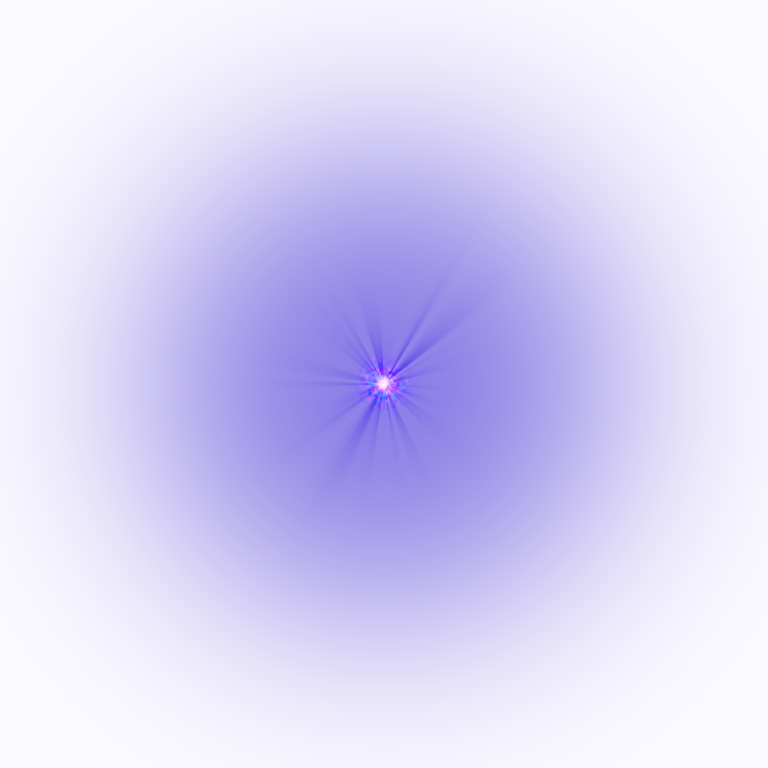
A Shadertoy shader for this background:

```glsl
// A soft violet glow on a near-white ground with a tiny sparkling star in its centre.
// The glow is a steep radial falloff; fine rays come from noise over the angle,
// and the star from a bright core broken up by small coloured grains.

#define GLOW_RADIUS 0.33
#define GLOW_POWER 2.5
#define GLOW_DEPTH 0.42
#define RAY_COUNT 72.0
#define RAY_LENGTH 0.042
#define RAY_STRENGTH 0.34
#define GRAIN_SCALE 270.0
#define GRAIN_RADIUS 0.022
#define CORE_RADIUS 0.0095

const float TAU = 6.2831853;
const vec3 PAPER = vec3(0.985, 0.982, 1.0);
const vec3 VIOLET_ABSORB = vec3(1.0, 1.11, 0.25);
const vec3 RAY_ABSORB = vec3(1.0, 1.1, 0.05);
const vec3 CORE_COLOR = vec3(1.0, 0.93, 1.0);

float hash(vec2 cell) {
    vec3 q = fract(vec3(cell.xyx) * 0.1031);
    q += dot(q, q.yzx + 33.33);
    return fract((q.x + q.y) * q.z);
}

// Smooth value noise on the plane
float noise(vec2 p) {
    vec2 cell = floor(p);
    vec2 f = fract(p);
    f = f * f * (3.0 - 2.0 * f);
    float low = mix(hash(cell), hash(cell + vec2(1.0, 0.0)), f.x);
    float high = mix(hash(cell + vec2(0.0, 1.0)), hash(cell + vec2(1.0)), f.x);
    return mix(low, high, f.y);
}

// Smooth noise around the circle, joined without a seam
float angularNoise(float turn, float count, float seed) {
    float t = turn * count;
    float cell = floor(t);
    float a = hash(vec2(mod(cell, count), seed));
    float b = hash(vec2(mod(cell + 1.0, count), seed));
    return mix(a, b, smoothstep(0.0, 1.0, t - cell));
}

// Signed ray pattern: positive darkens, negative lightens
float rays(float turn, float radius) {
    float fine = angularNoise(turn, RAY_COUNT, 3.0);
    float broad = angularNoise(turn, RAY_COUNT * 0.25, 11.0);
    float reach = RAY_LENGTH * (0.45 + broad);
    float pattern = fine * fine * 1.3 - 0.22;
    return pattern * exp(-radius / reach);
}

void mainImage(out vec4 fragColor, in vec2 fragCoord) {
    vec2 p = (fragCoord - 0.5 * iResolution.xy) / iResolution.y;
    float radius = length(p);
    float turn = atan(p.y, p.x + 1e-6) / TAU + 0.5;

    // Wide glow, with a slightly deeper and bluer middle
    float glow = GLOW_DEPTH * exp(-pow(radius / GLOW_RADIUS, GLOW_POWER));
    vec3 color = PAPER - glow * VIOLET_ABSORB;
    color += vec3(-0.05, -0.06, 0.025) * exp(-radius / 0.06);

    // Fine rays and the deep blue halo they spring from
    color -= RAY_ABSORB * RAY_STRENGTH * rays(turn, radius);
    float halo = exp(-radius * radius / 0.0007);
    color += vec3(-0.10, -0.13, 0.09) * halo;

    // Coloured grains, thinning out away from the core
    vec2 g = p * GRAIN_SCALE;
    vec3 grain = vec3(noise(g + 17.0), noise(g + 59.0), noise(g + 101.0));
    float sparkle = exp(-pow(radius / GRAIN_RADIUS, 2.0));
    color += (grain - vec3(0.42, 0.5, 0.3)) * vec3(1.0, 0.75, 0.4) * sparkle;

    // Bright core with a ragged outline
    float ragged = CORE_RADIUS * (0.65 + 0.8 * noise(g * 0.8 + 200.0));
    float core = exp(-pow(radius / ragged, 2.0));
    color = mix(color, CORE_COLOR, core);
    color += vec3(0.22, 0.04, 0.12) * exp(-radius / 0.01);

    fragColor = vec4(clamp(color, 0.0, 1.0), 1.0);
}
```
